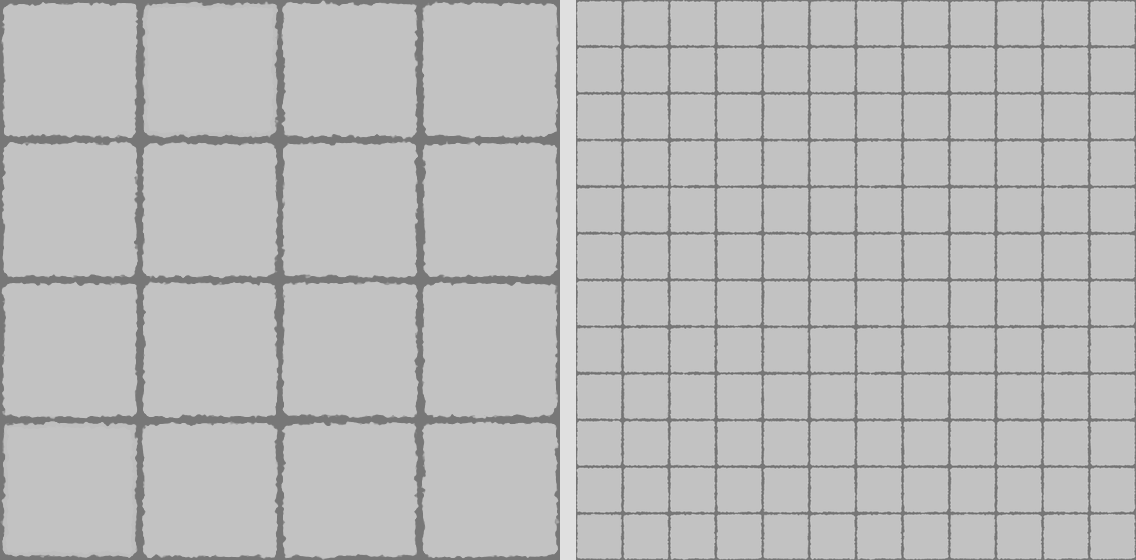
Left, the tile; right, the same tile 3 across and 3 down.
A WebGL 2 fragment shader for this pattern:

```glsl
#version 300 es
precision highp float;

uniform vec2 u_resolution;
out vec4 fragColor;

const float TILES = 4.0;
const float HALF_SIDE = 0.4745;
const float CORNER_RADIUS = 0.05;
const vec3 TILE_COLOR = vec3(0.76);
const vec3 RIM_COLOR = vec3(0.745);
const vec3 GROUT_COLOR = vec3(0.465);

float hash(vec2 p, float seed) {
    vec3 q = fract(vec3(p.xyx) * vec3(0.1031, 0.1030, 0.0973) + seed * 0.137);
    q += dot(q, q.yzx + 33.33);
    return fract((q.x + q.y) * q.z);
}

// Value noise in -0.5..0.5 that wraps after a whole number of cells
float wrappedNoise(vec2 uv, float cells, float seed) {
    vec2 p = uv * cells;
    vec2 i = floor(p);
    vec2 f = fract(p);
    f = f * f * (3.0 - 2.0 * f);
    vec2 a = mod(i, cells);
    vec2 b = mod(i + 1.0, cells);
    float low = mix(hash(a, seed), hash(vec2(b.x, a.y), seed), f.x);
    float high = mix(hash(vec2(a.x, b.y), seed), hash(b, seed), f.x);
    return mix(low, high, f.y) - 0.5;
}

float roundedBox(vec2 p, float halfSide, float radius) {
    vec2 q = abs(p) - halfSide + radius;
    return length(max(q, 0.0)) + min(max(q.x, q.y), 0.0) - radius;
}

// Ragged displacement of the tile outline, in tile units
float edgeWear(vec2 uv) {
    return 0.010 * wrappedNoise(uv, 40.0, 1.0)
         + 0.024 * wrappedNoise(uv, 104.0, 2.0)
         + 0.014 * wrappedNoise(uv, 208.0, 3.0);
}

// Two of the tiles carry a faint rim
float rimAmount(vec2 tile, float dist) {
    float selected = 1.0 - step(0.5, abs(3.0 * tile.x - tile.y));
    return selected * smoothstep(-0.034, -0.026, dist);
}

void main() {
    vec2 uv = gl_FragCoord.xy / u_resolution;
    vec2 grid = uv * TILES;
    vec2 tile = floor(grid);
    float dist = roundedBox(fract(grid) - 0.5, HALF_SIDE, CORNER_RADIUS);
    dist += edgeWear(uv);

    // Smooth edge about one pixel wide
    float blur = 0.8 * TILES / min(u_resolution.x, u_resolution.y);
    float grout = smoothstep(-blur, blur, dist);

    vec3 color = mix(TILE_COLOR, RIM_COLOR, rimAmount(tile, dist));
    color = mix(color, GROUT_COLOR, grout);
    fragColor = vec4(color, 1.0);
}
```
